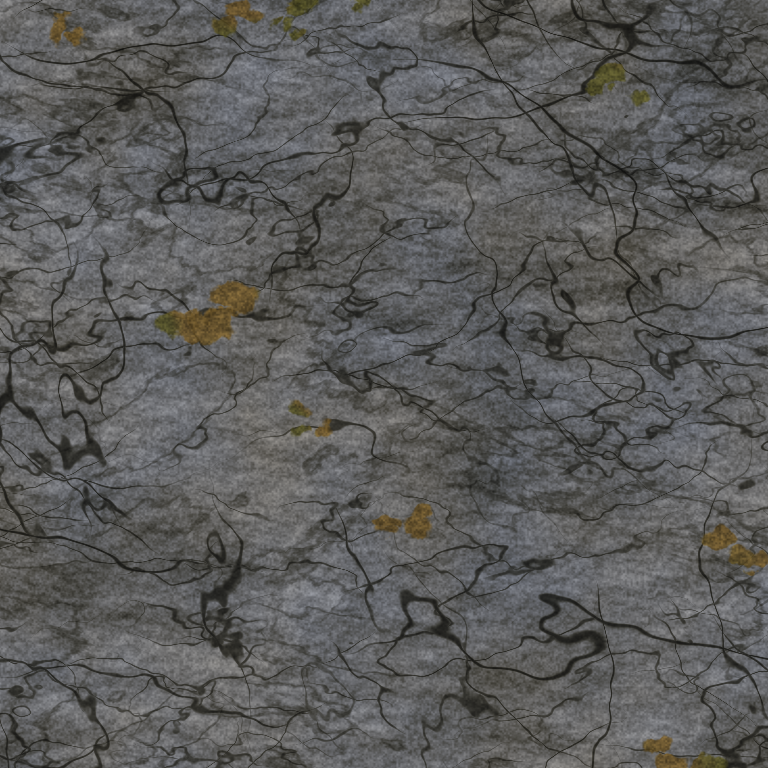
A Shadertoy shader for this texture:

```glsl
float hash(vec2 p) {
    vec3 q = fract(p.xyx * 0.1031);
    q += dot(q, q.yzx + 33.33);
    return fract((q.x + q.y) * q.z);
}

float noise(vec2 p) {
    vec2 cell = floor(p), f = fract(p);
    f = f * f * (3.0 - 2.0 * f);
    float low = mix(hash(cell), hash(cell + vec2(1, 0)), f.x);
    float high = mix(hash(cell + vec2(0, 1)), hash(cell + vec2(1, 1)), f.x);
    return mix(low, high, f.y);
}

vec2 rotate(vec2 p, float angle) {
    float c = cos(angle), s = sin(angle);
    return vec2(c * p.x + s * p.y, c * p.y - s * p.x);
}

float fbm(vec2 p, int octaves) {
    float sum = 0.0, weight = 0.5, total = 0.0;
    for (int i = 0; i < octaves; i++) {
        sum += weight * noise(p);
        total += weight;
        weight *= 0.5;
        p = rotate(p, 0.5) * 2.03 + 17.3;
    }
    return sum / total;
}

// Broken, wandering fractures that follow parallel lanes
float fractures(vec2 p, float angle, float density, float width, float seed) {
    vec2 q = rotate(p, angle) * density + seed * vec2(7.3, 3.1);
    float h = q.y + 3.0 * (fbm(q * vec2(0.45, 0.8), 5) - 0.5);
    float lane = floor(h);
    float dist = abs(h - lane - 0.5) / density;
    float present = smoothstep(0.48, 0.72, noise(vec2(q.x * 0.8, lane * 5.7 + seed)));
    float w = width * present * (0.4 + 1.2 * noise(q * 5.0));
    float core = 1.0 - smoothstep(w * 0.3, w + 0.0012, dist);
    return present * (0.8 * core + 0.2 * exp(-dist / 0.007));
}

// Mostly level fractures with a few steep ones, from coarse to fine
float fractureNetwork(vec2 p) {
    float dark = 0.0;
    for (int i = 0; i < 11; i++) {
        float k = float(i);
        float turn = 2.0 * hash(vec2(k, 4.7)) - 1.0;
        float angle = -0.1 + 1.4 * turn * turn * turn;
        float density = mix(4.0, 13.0, k / 10.0);
        float width = mix(0.0034, 0.0016, k / 10.0);
        dark = max(dark, fractures(p, angle, density, width, k + 1.0) * mix(1.0, 0.7, k / 10.0));
    }
    return dark;
}

// Thin ragged seams around the middle level of a stretched noise
float seams(vec2 p, float angle, vec2 density) {
    float level = fbm(rotate(p, angle) * density, 6);
    float mask = smoothstep(0.4, 0.65, fbm(p * 5.0 + density, 3));
    return mask * (1.0 - smoothstep(0.0, 0.045, abs(level - 0.5)));
}

float surfaceHeight(vec2 p) {
    return fbm(rotate(p, -0.15) * vec2(14.0, 25.0), 6);
}

// Clusters of ragged round cushions; returns coverage
float mossCover(vec2 p) {
    vec2 ragged = vec2(fbm(p * 45.0, 4), fbm(p * 45.0 + 31.0, 4)) - 0.5;
    vec2 q = p + 0.03 * ragged;
    float dist = 1.0;
    for (int i = 0; i < 9; i++) {
        vec2 id = vec2(float(i), 2.3);
        vec2 centre = vec2(hash(id), hash(id + 9.1));
        float size = mix(0.45, 1.1, hash(id + 5.6));
        for (int j = 0; j < 6; j++) {
            vec2 key = vec2(float(j) + 0.4, float(i) * 3.0 + 11.0);
            vec2 offset = vec2(hash(key), hash(key + 23.7)) - 0.5;
            float radius = size * mix(0.006, 0.023, hash(key + 47.2));
            vec2 toBlob = q - centre - size * offset * vec2(0.12, 0.075);
            dist = min(dist, length(toBlob * vec2(0.85, 1.15)) - radius);
        }
    }
    return 1.0 - smoothstep(-0.003, 0.002, dist);
}

void mainImage(out vec4 fragColor, in vec2 fragCoord) {
    vec2 p = fragCoord / iResolution.y;

    // Rock tone: broad patches, lit relief and mineral grain
    float patches = fbm(p * vec2(5.0, 8.0) + 3.0, 4) - 0.5;
    float relief = surfaceHeight(p) - surfaceHeight(p + vec2(-0.002, 0.004));
    float grain = 0.6 * noise(p * 400.0) + 0.4 * noise(p * 170.0 + 8.0) - 0.5;
    float tone = 0.4 + 0.22 * patches + 0.85 * relief + 0.2 * grain;

    // Dark seams and fractures
    float seamDark = max(seams(p, -0.2, vec2(8.0, 20.0)), seams(p, 0.5, vec2(9.0, 17.0)));
    tone *= 1.0 - 0.32 * seamDark;
    tone *= 1.0 - 0.68 * fractureNetwork(p);
    tone = max(tone, 0.07);

    // Olive shadows, cool lights and faint hue drift
    vec3 shadowTint = vec3(1.02, 1.01, 0.92);
    vec3 lightTint = vec3(0.995, 1.0, 1.02);
    vec3 color = tone * mix(shadowTint, lightTint, smoothstep(0.18, 0.42, tone));
    float drift = fbm(p * 9.0 + 51.0, 4) - 0.5;
    color *= 1.0 + drift * vec3(-0.08, 0.0, 0.16);

    // Ochre and olive moss
    vec3 ochre = vec3(0.40, 0.31, 0.14);
    vec3 olive = vec3(0.30, 0.29, 0.12);
    vec3 moss = mix(ochre, olive, smoothstep(0.35, 0.65, fbm(p * 16.0 + 70.0, 3)));
    moss *= 1.0 + 0.7 * grain + 1.6 * relief;
    color = mix(color, moss, 0.85 * mossCover(p));

    fragColor = vec4(clamp(color, 0.0, 1.0), 1.0);
}
```
